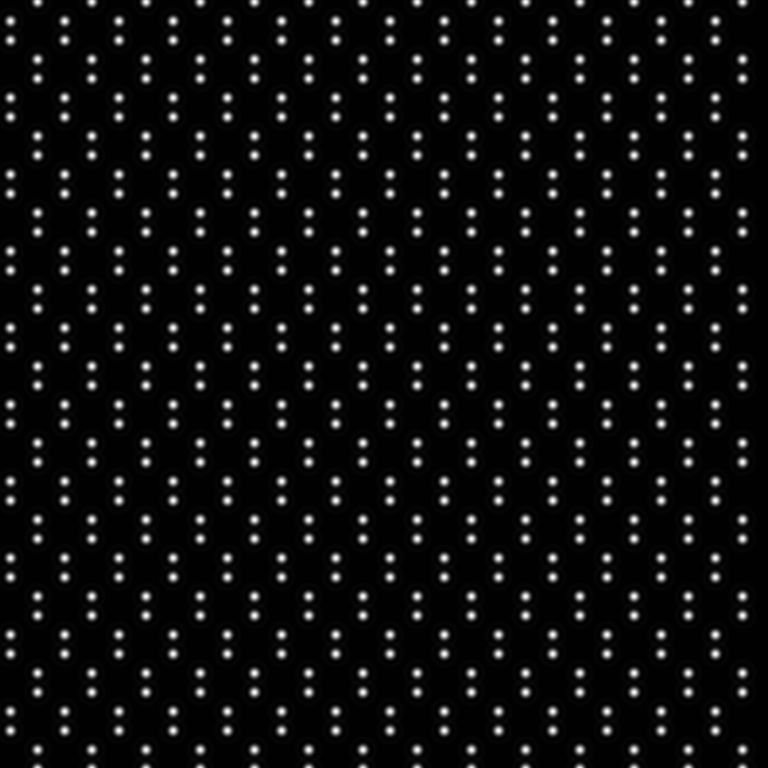
This pattern is drawn by a Shadertoy shader. Its source:

```glsl
const float PI = 3.14159265;

// Lattice, in units of the canvas height
const float COLUMN_PITCH = 0.07061;
const float COLUMN_START = 0.01370;
const float LAST_COLUMN = 13.0;
const float ROW_PITCH = 0.02497;
const float ROW_START = -0.0013;

// Spot profile
const float FIRST_ZERO_RADIUS = 0.01142;
const float FIRST_ZERO = 3.8317;
const float SECOND_ZERO = 7.0156;
const int WAVES = 4;

const vec3 BACKGROUND = vec3(0.003);
const vec3 SPOT_COLOUR = vec3(0.99);

// Airy disc with one faint ring, built from layered cosines
float airySpot(float radius) {
    float x = radius * FIRST_ZERO / FIRST_ZERO_RADIUS;
    if (x > SECOND_ZERO) return 0.0;
    float order = float(2 * WAVES + 1);
    float amplitude = 0.0;
    for (int i = 1; i <= WAVES; i++) {
        float angle = PI * float(i) / order;
        float weight = sin(angle) * sin(angle);
        amplitude += weight * cos(x * cos(angle));
    }
    amplitude *= 4.0 / order;
    return amplitude * amplitude;
}

// Nearest spot centre in a row; pairs of rows alternate by half a column
vec2 spotCentre(float x, float row) {
    float shift = 0.5 * (1.0 - mod(floor(row * 0.5), 2.0));
    float column = round((x - COLUMN_START) / COLUMN_PITCH - shift);
    column = clamp(column, 0.0, LAST_COLUMN);
    return vec2(COLUMN_START + (column + shift) * COLUMN_PITCH,
                ROW_START + row * ROW_PITCH);
}

void mainImage(out vec4 fragColor, in vec2 fragCoord) {
    vec2 p = fragCoord / iResolution.y;
    float nearestRow = round((p.y - ROW_START) / ROW_PITCH);

    // Add the light of neighbouring rows so that rings overlap
    float light = 0.0;
    for (int i = -1; i <= 1; i++) {
        vec2 centre = spotCentre(p.x, nearestRow + float(i));
        light += airySpot(distance(p, centre));
    }

    fragColor = vec4(mix(BACKGROUND, SPOT_COLOUR, min(light, 1.0)), 1.0);
}
```
